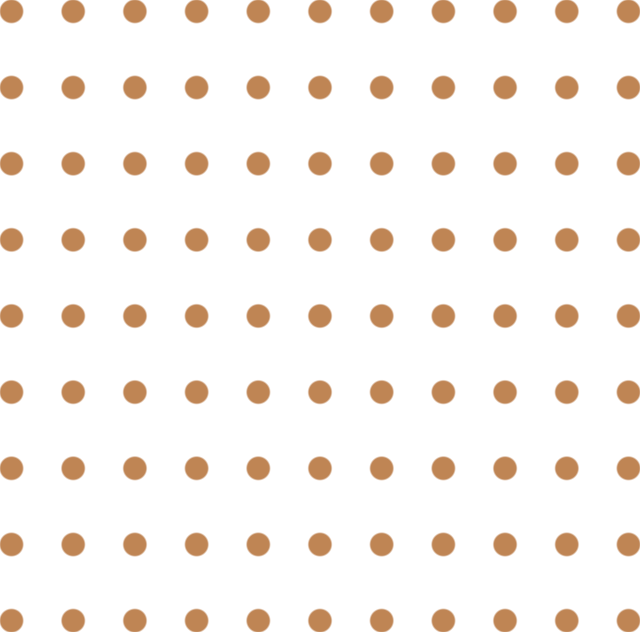
This pattern is drawn by a Shadertoy shader. Its source:

```glsl
// A regular grid of tan dots on white, eleven across and nine down.
// Each point is folded to its nearest grid centre, then a circle distance
// with a soft rim blends the dot colour over the ground.

#define GRID_COUNT vec2(11.0, 9.0)
#define DOT_PITCH vec2(0.0964, 0.1190)   // centre spacing, in canvas widths
#define DOT_RADIUS 0.0182                // in canvas widths
#define RIM_SOFTNESS 0.0019              // half width of the soft edge
#define DOT_COLOR vec3(0.75, 0.52, 0.33)
#define GROUND_COLOR vec3(1.0)

// Signed distance to the nearest dot of a finite grid centred on the origin.
float dotGridDistance(vec2 p) {
    vec2 halfSpan = 0.5 * (GRID_COUNT - 1.0);
    vec2 cell = clamp(floor(p / DOT_PITCH + halfSpan + 0.5), vec2(0.0), GRID_COUNT - 1.0);
    vec2 center = (cell - halfSpan) * DOT_PITCH;
    return length(p - center) - DOT_RADIUS;
}

void mainImage(out vec4 fragColor, in vec2 fragCoord) {
    // Centred coordinates, with the canvas width as one unit
    vec2 p = (fragCoord - 0.5 * iResolution.xy) / iResolution.x;

    // Soft rim, never thinner than a pixel
    float rim = max(RIM_SOFTNESS, 0.7 / iResolution.x);
    float coverage = 1.0 - smoothstep(-rim, rim, dotGridDistance(p));

    fragColor = vec4(mix(GROUND_COLOR, DOT_COLOR, coverage), 1.0);
}
```
